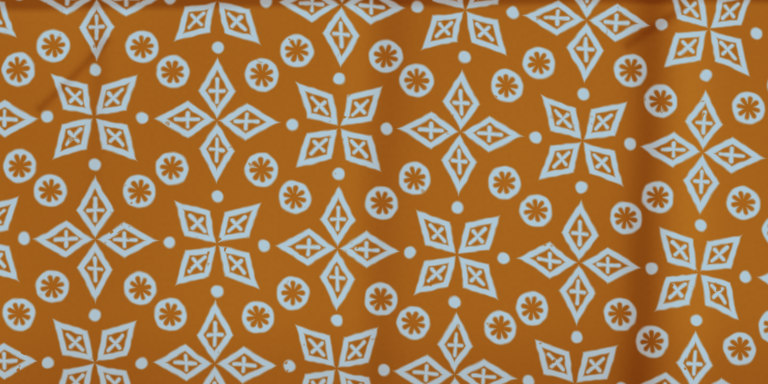
This pattern is drawn by a Shadertoy shader. Its source:

```glsl
// Wax-print cloth: a checkerboard of four-petal stars with dots and rosettes, softly creased.

vec2 hash2(vec2 p) {
    p = vec2(dot(p, vec2(127.1, 311.7)), dot(p, vec2(269.5, 183.3)));
    return 2.0 * fract(sin(p) * 43758.5) - 1.0;
}

float gradientNoise(vec2 p) {
    vec2 i = floor(p), f = p - i;
    vec2 u = f * f * (3.0 - 2.0 * f);
    float a = dot(hash2(i), f);
    float b = dot(hash2(i + vec2(1, 0)), f - vec2(1, 0));
    float c = dot(hash2(i + vec2(0, 1)), f - vec2(0, 1));
    float d = dot(hash2(i + vec2(1, 1)), f - vec2(1, 1));
    return mix(mix(a, b, u.x), mix(c, d, u.x), u.y);
}

float segmentDistance(vec2 p, vec2 a, vec2 b) {
    vec2 ab = b - a;
    return length(p - a - ab * clamp(dot(p - a, ab) / dot(ab, ab), 0.0, 1.0));
}

// Fold the plane into one of four arms: x runs outward, y runs across.
vec2 foldArms(vec2 p) {
    p = abs(p);
    return p.x > p.y ? p : p.yx;
}

// Outlined kite with a small cross inside, repeated on four arms.
float petals(vec2 p) {
    vec2 q = foldArms(p) - vec2(0.24, 0.0);
    vec2 side = q - vec2(0.0, 0.15);
    float kite = max(dot(side, normalize(vec2(0.15, 0.27))),
                     dot(side, normalize(vec2(-0.15, 0.22))));
    float outline = abs(kite + 0.025) - 0.025;
    float bars = min(segmentDistance(q, vec2(-0.085, 0), vec2(0.095, 0)),
                     segmentDistance(q, vec2(0), vec2(0, 0.055)));
    return min(outline, bars - 0.017);
}

// Disc with an eight-lobed flower cut out of it.
float rosette(vec2 p, float turn) {
    float angle = mod(atan(p.y, p.x) + turn, 0.7854) - 0.3927;
    vec2 lobe = length(p) * vec2(cos(angle), sin(angle));
    float flower = min(length(p) - 0.043, segmentDistance(lobe, vec2(0), vec2(0.078, 0)) - 0.019);
    return max(length(p) - 0.136, -flower);
}

float motif(vec2 p, vec2 id) {
    p -= 0.012 * hash2(id);
    if (mod(id.x + id.y, 2.0) < 0.5) {
        // Diagonal star with a dot in each gap
        float dots = length(foldArms(p) - vec2(0.39, 0.0)) - 0.05;
        vec2 diagonal = vec2(p.x + p.y, p.y - p.x) * 0.7071;
        return min(petals(diagonal * 1.04), dots);
    }
    // Upright star with a rosette in each gap
    vec2 corner = sign(p);
    vec2 vary = hash2(id * 3.0 + corner);
    vec2 center = corner * vec2(0.365, 0.395) + 0.012 * vary;
    return min(petals(p), rosette(p - center, vary.x));
}

float ridge(float x, float width) {
    return exp(-x * x / (width * width));
}

// Light and shade of the creased cloth; y runs downward.
float clothTone(vec2 c) {
    float bend = 0.02 * gradientNoise(c * 3.0);
    float tone = 0.85 + 0.4 * gradientNoise(c * vec2(2.2, 1.3) + 4.0);
    tone -= 0.5 * ridge(c.x - 1.02 + 0.05 * c.y + bend, 0.06);
    tone += 0.3 * ridge(c.x - 0.93 + bend, 0.05);
    tone -= 1.1 * ridge(c.x - 1.70 + 0.04 * c.y + bend, 0.05);
    tone += 0.4 * ridge(c.x - 1.80 + bend, 0.06);
    tone -= 0.5 * ridge(c.x - 0.25 + bend, 0.025) * smoothstep(0.65, 0.1, c.y);
    // Short creases and the rolled top edge
    tone -= 0.8 * ridge(segmentDistance(c + bend, vec2(0.27, 0.1), vec2(0.1, 0.28)), 0.012);
    tone -= 0.8 * ridge(segmentDistance(c + bend, vec2(1.64, 0.12), vec2(1.78, 0.02)), 0.014);
    tone -= 1.3 * smoothstep(0.035, 0.01, c.y + bend + 0.008 * c.x);
    tone -= 0.35 * smoothstep(0.8, 1.0, c.y);
    return tone + 0.12 * gradientNoise(c * 90.0);
}

void mainImage(out vec4 fragColor, in vec2 fragCoord) {
    vec2 cloth = fragCoord / iResolution.y;
    cloth.y = 1.0 - cloth.y;

    // Grid sags to the right and narrows slightly downward
    vec2 grid = vec2((cloth.x - 0.25) / (0.320 - 0.009 * cloth.y),
                     (cloth.y - 0.307 - 0.026 * cloth.x * cloth.x) / 0.317);
    vec2 drawn = grid + 0.02 * vec2(gradientNoise(grid * 4.0), gradientNoise(grid * 4.0 + 31.0));

    float d = 1.0;
    for (int k = 0; k < 4; k++) {
        vec2 id = floor(drawn) + vec2(k & 1, k >> 1);
        d = min(d, motif(drawn - id, id));
    }
    d += 0.010 * gradientNoise(grid * 16.0);

    float soft = 0.006 + 3.0 / iResolution.y;
    float ink = smoothstep(soft, -soft, d);
    // Specks where the print failed to take
    float worn = smoothstep(0.05, 0.3, gradientNoise(grid * 2.3 + 9.0));
    ink *= 1.0 - 0.8 * worn * smoothstep(0.25, 0.45, gradientNoise(grid * 21.0));

    float tone = clothTone(cloth);
    vec3 dye = mix(vec3(0.57, 0.31, 0.08), vec3(0.66, 0.395, 0.11), clamp(tone, -1.2, 1.3));
    vec3 pale = mix(vec3(0.66, 0.68, 0.69), vec3(0.68, 0.77, 0.82), clamp(tone + 0.2, -0.5, 1.1));
    fragColor = vec4(mix(dye, pale, ink), 1.0);
}
```
